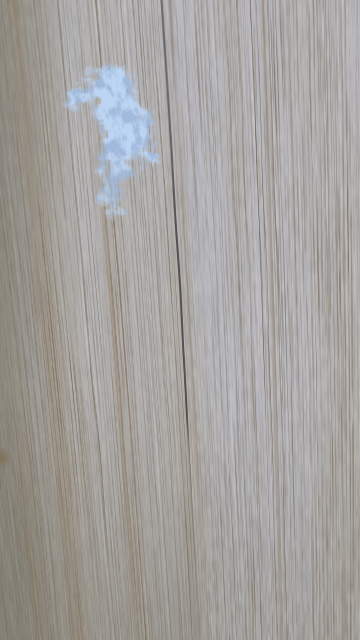
Give the GLSL for this texture, as a WebGL 1 fragment shader.

```glsl
precision highp float;
// Pale wooden boards with fine, slightly fanned grain, a dark seam and a bluish
// smear of paste. Crisp threads are drawn one per cell across a coordinate that
// follows the fan; the smear is a noise-warped distance to a few capsules.
uniform vec2 u_resolution;

float hash(vec2 p) {
  vec3 q = fract(vec3(p.xyx) * 0.1031);
  q += dot(q, q.yzx + 33.33);
  return fract((q.x + q.y) * q.z);
}

float noise(vec2 p) {
  vec2 i = floor(p), f = fract(p);
  f = f * f * (3.0 - 2.0 * f);
  return mix(mix(hash(i), hash(i + vec2(1.0, 0.0)), f.x),
             mix(hash(i + vec2(0.0, 1.0)), hash(i + 1.0), f.x), f.y);
}

float fbm(vec2 p) {
  float sum = 0.0, amp = 0.5;
  for (int i = 0; i < 4; i++) {
    sum += amp * noise(p);
    p = mat2(1.6, 1.2, -1.2, 1.6) * p + 17.3;
    amp *= 0.5;
  }
  return sum / 0.9375;
}

float capsule(vec2 p, vec2 a, vec2 b, float radius) {
  vec2 d = b - a;
  return length(p - a - d * clamp(dot(p - a, d) / dot(d, d), 0.0, 1.0)) - radius;
}

// Soft band across the grain
float band(float g, float centre, float width) {
  float d = (g - centre) / width;
  return exp(-d * d);
}

// One thin thread per cell, fading in and out along its length
float threads(float g, float down, float count, float pieces, float seed) {
  float x = g * count + 0.3 * noise(vec2(g * 12.0 + seed, down * 7.0));
  float id = floor(x) + 40.0;
  float centre = 0.32 + 0.36 * hash(vec2(id, seed));
  float halfWidth = count * mix(0.0022, 0.0038, hash(vec2(id, seed + 3.0)));
  float line = 1.0 - smoothstep(0.25 * halfWidth, halfWidth, abs(fract(x) - centre));
  float along = noise(vec2(id * 7.0 + seed, down * pieces + 9.0 * hash(vec2(seed, id))));
  return line * smoothstep(0.2, 0.75, along) * (0.3 + 0.7 * hash(vec2(id, seed + 8.0)));
}

vec3 wood(vec2 uv, float g, float down) {
  float rightBoard = smoothstep(0.445, 0.45, g);

  // Broad tint: cool upper right, warm and dim at the left and the bottom
  float broad = noise(vec2(g * 11.0 + 4.0, down * 1.3));
  float cool = 0.6 + 0.35 * rightBoard + 0.8 * (broad - 0.5) - 0.4 * down;
  vec3 col = mix(vec3(0.685, 0.67, 0.64), vec3(0.715, 0.715, 0.74), clamp(cool, 0.0, 1.0));
  float dim = 0.95 * (1.0 - smoothstep(-0.1, 0.27, uv.x))
            + 0.5 * smoothstep(0.55, 1.05, down) * (1.0 - 0.4 * rightBoard);
  col = mix(col, vec3(0.505, 0.495, 0.455), clamp(dim, 0.0, 0.9));

  // Tan threads from long to broken, pale ones between, and a fibrous speckle
  float patches = noise(vec2(g * 8.0 + 2.0, down * 2.0 + 5.0));
  float longer = threads(g, down, 58.0, 2.0, 1.0);
  float shorter = threads(g, down, 88.0, 6.0, 21.0);
  float broken = threads(g, down, 110.0, 15.0, 47.0);
  float pale = threads(g, down, 74.0, 5.0, 63.0);
  float fibres = noise(vec2(g * 190.0 + 7.0, down * 60.0));
  float dark = 0.5 * longer + (0.25 + 0.35 * patches) * shorter
             + (0.15 + 0.4 * patches * mix(0.5, 1.0, rightBoard)) * broken;
  col = mix(col, vec3(0.49, 0.44, 0.365), min(dark, 0.85));
  col += 0.045 * pale * (1.0 - min(dark, 1.0));
  col += (fibres - 0.5) * (0.04 + 0.03 * rightBoard * down);

  // Tawny streaks gathered in a few bands, and a small knot
  float tawny = band(g, 0.25, 0.02) * smoothstep(0.05, 0.4, down)
              + 0.5 * band(g, 0.035, 0.03) + 0.4 * band(g, -0.09, 0.03)
              + 0.7 * band(g, 0.728, 0.007) + 0.25 * band(g, 0.47, 0.015);
  tawny *= 0.2 + 0.8 * smoothstep(0.4, 0.65, noise(vec2(g * 150.0 + 3.0, down * 1.5)));
  col = mix(col, vec3(0.54, 0.45, 0.33), 0.55 * clamp(tawny, 0.0, 1.0));
  float knot = length((uv - vec2(0.005, 0.285)) * vec2(1.0, 1.4));
  return mix(col, vec3(0.50, 0.39, 0.27), 0.5 * (1.0 - smoothstep(0.0, 0.03, knot)));
}

vec3 addSeam(vec3 col, float g, float down) {
  float d = abs(g - 0.447 - 0.005 * (noise(vec2(down * 9.0, 2.0)) - 0.5));
  float core = 1.0 - smoothstep(0.001, 0.005, d);
  float strength = mix(0.85, 0.2, smoothstep(0.64, 0.71, down));
  strength *= 0.7 + 0.3 * smoothstep(0.05, 0.45, down);
  return mix(col, vec3(0.26, 0.25, 0.25), core * strength);
}

vec3 addSmear(vec3 col, vec2 p) {
  vec2 warp = vec2(fbm(p * 45.0), fbm(p * 45.0 + 50.0)) - 0.5;
  vec2 q = p + 0.03 * warp;
  float d = capsule(q, vec2(0.176, 0.862), vec2(0.198, 0.785), 0.038);
  d = min(d, capsule(q, vec2(0.125, 0.848), vec2(0.18, 0.872), 0.018));
  d = min(d, capsule(q, vec2(0.195, 0.77), vec2(0.232, 0.757), 0.016));
  d = min(d, capsule(q, vec2(0.182, 0.76), vec2(0.176, 0.69), 0.022));
  d += 0.03 * (fbm(p * 90.0 + 8.0) - 0.5);

  // Thin ragged rim around a nearly opaque, creased core
  float thin = 1.0 - smoothstep(-0.004, 0.005, d);
  float core = 1.0 - smoothstep(-0.012, -0.003, d);
  float tail = smoothstep(0.69, 0.77, p.y);
  float crease = fbm(vec2(p.x * 95.0 + p.y * 30.0, p.y * 55.0 - p.x * 25.0));
  vec3 paste = mix(vec3(0.63, 0.73, 0.87), vec3(0.74, 0.84, 0.96), smoothstep(0.3, 0.65, crease));
  float cover = thin * (0.45 + 0.52 * core * mix(0.5, 1.0, tail));
  return mix(col, paste, cover);
}

void main() {
  vec2 uv = gl_FragCoord.xy / u_resolution;
  float down = 1.0 - uv.y;
  // Grain leans right on the left side and stands upright on the right
  float g = (uv.x - 0.2 * down + 0.012 * down * down) / (1.0 - 0.18 * down);
  vec3 col = addSmear(addSeam(wood(uv, g, down), g, down), vec2(uv.x * 0.5625, uv.y));
  gl_FragColor = vec4(clamp(col, 0.0, 1.0), 1.0);
}
```
